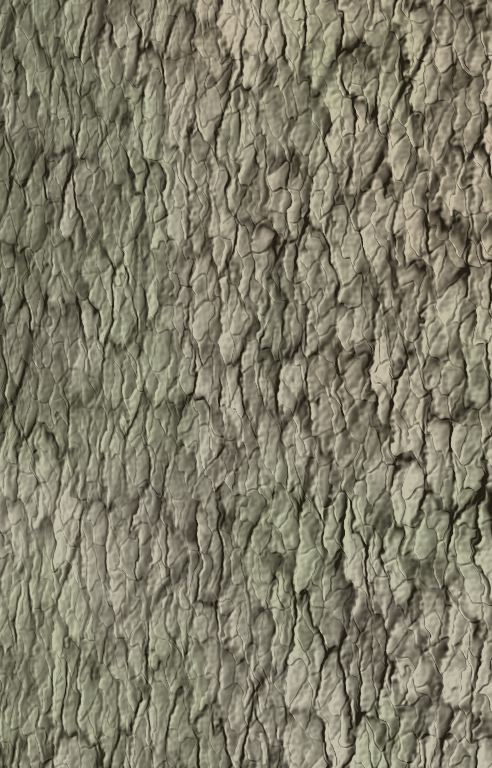
A WebGL 1 fragment shader for this texture:

```glsl
precision highp float;

uniform vec2 u_resolution;

// Colours
const vec3 CREVICE = vec3(0.135, 0.118, 0.08);
const vec3 RIDGE = vec3(0.695, 0.68, 0.605);
const vec3 MOSS_TINT = vec3(0.96, 1.01, 0.93);
const vec3 WARM_TINT = vec3(1.03, 0.99, 0.96);

// Feature sizes, in cells per canvas height
const vec2 PLATE_FREQ = vec2(38.0, 9.0);
const vec2 SCALE_FREQ = vec2(72.0, 25.0);
const vec2 BRAID_FREQ = vec2(33.0, 6.5);
const vec2 FLAKE_FREQ = vec2(95.0, 42.0);
const vec2 GRAIN_FREQ = vec2(190.0, 140.0);
const float BRAID_LEAN = 0.2;
const float SIDE_STRETCH = 0.25;

// Relief and light
const vec2 LIGHT_STEP = vec2(-0.0026, 0.0018);
const float LIGHT_GAIN = 1.0;
const float BASE_TONE = 0.65;
const float MEAN_HEIGHT = 0.5;
const float SHALLOW_RELIEF = 0.8;
const float DEEP_RELIEF = 1.25;

vec2 hash2(vec2 p) {
  vec3 q = fract(p.xyx * vec3(0.1031, 0.1030, 0.0973));
  q += dot(q, q.yzx + 33.33);
  return fract((q.xx + q.yz) * q.zy);
}

float gradAt(vec2 cell, vec2 corner, vec2 f) {
  float angle = 6.2832 * hash2(cell + corner).x;
  return dot(vec2(cos(angle), sin(angle)), f - corner);
}

float gradientNoise(vec2 p) {
  vec2 i = floor(p);
  vec2 f = p - i;
  vec2 w = f * f * f * (f * (f * 6.0 - 15.0) + 10.0);
  float low = mix(gradAt(i, vec2(0.0), f), gradAt(i, vec2(1.0, 0.0), f), w.x);
  float high = mix(gradAt(i, vec2(0.0, 1.0), f), gradAt(i, vec2(1.0), f), w.x);
  return mix(low, high, w.y);
}

// Cellular plates: x is the distance to the border, y a tilted random level
vec2 plates(vec2 p) {
  vec2 i = floor(p);
  float nearest = 9.0;
  float second = 9.0;
  float level = 0.0;
  for (int y = -1; y <= 1; y++) {
    for (int x = -1; x <= 1; x++) {
      vec2 cell = i + vec2(float(x), float(y));
      vec2 offset = hash2(cell + 71.0);
      vec2 toSeed = cell + offset - p;
      float d = length(toSeed);
      if (d < nearest) {
        second = nearest;
        nearest = d;
        level = fract(offset.x * 7.0 + offset.y * 5.0) + 0.5 * dot(toSeed, vec2(0.5, 0.8));
      } else {
        second = min(second, d);
      }
    }
  }
  return vec2(second - nearest, level);
}

// Ragged groove along the zero line of leaning noise
float braid(vec2 p, float lean, float rough) {
  float n = gradientNoise(vec2(p.x + lean * p.y, p.y) * BRAID_FREQ + lean * 90.0);
  return smoothstep(0.0, 0.19, abs(n + 0.25 * rough));
}

float barkHeight(vec2 p) {
  p.x -= SIDE_STRETCH * p.x * p.x;
  float flake = gradientNoise(p * FLAKE_FREQ + 17.0);
  float grain = gradientNoise(p * GRAIN_FREQ);
  float lump = gradientNoise(p * vec2(44.0, 24.0) + 5.0);

  // Ragged outlines
  p.x += 0.013 * gradientNoise(p * vec2(13.0, 9.0)) + 0.006 * lump;
  p.x += 0.006 * flake + 0.002 * grain;
  p.y += 0.02 * lump + 0.012 * flake;

  vec2 plate = plates(p * PLATE_FREQ);
  vec2 scale = plates(p * SCALE_FREQ + 31.0);
  float body = smoothstep(0.0, 0.3, plate.x) * (0.65 + 0.7 * plate.y);
  float chips = smoothstep(0.0, 0.16, scale.x) * (0.4 + 0.9 * scale.y);
  float braids = 0.5 * (braid(p, BRAID_LEAN, lump) + braid(p, -BRAID_LEAN, lump));

  // Cracks fade in and out along the borders
  float open = smoothstep(-0.1, 0.3, gradientNoise(p * vec2(18.0, 11.0) + 40.0));
  float crack = open * (1.0 - smoothstep(0.0, 0.16, plate.x));
  return 0.27 * body + 0.17 * chips + 0.3 * braids - 0.2 * crack
    + 0.16 * flake + 0.14 * grain + 0.06 * lump + 0.02;
}

void main() {
  vec2 p = gl_FragCoord.xy / u_resolution.y;
  float across = gl_FragCoord.x / u_resolution.x;

  // Relief deepens toward the right
  float height = barkHeight(p);
  float slope = height - barkHeight(p + LIGHT_STEP);
  float relief = mix(SHALLOW_RELIEF, DEEP_RELIEF, smoothstep(0.05, 0.95, across));
  float tone = BASE_TONE + relief * (height - MEAN_HEIGHT + LIGHT_GAIN * slope);

  // Broad light and shade over the trunk
  float broad = gradientNoise(p * vec2(5.0, 3.0) + 8.0);
  float leftShade = (1.0 - smoothstep(0.0, 0.3, across)) * smoothstep(0.3, 0.5, p.y);
  vec2 fromGlow = p - vec2(0.0, 0.27);
  tone += 0.09 * broad - 0.12 * leftShade + 0.14 * exp(-60.0 * dot(fromGlow, fromGlow));

  // Moss on the left, warm wood toward the top and right
  float patches = gradientNoise(p * vec2(9.0, 5.0) + 23.0);
  float moss = smoothstep(-0.1, 0.4, patches + 0.25 - 0.4 * across);
  float warm = smoothstep(0.5, 1.1, 0.6 * across + 0.6 * p.y - 0.4 * patches);
  vec3 color = mix(CREVICE, RIDGE, clamp(tone, 0.0, 1.12));
  color *= mix(vec3(1.0), MOSS_TINT, 0.7 * moss);
  color *= mix(vec3(1.0), WARM_TINT, warm);
  gl_FragColor = vec4(color, 1.0);
}
```
